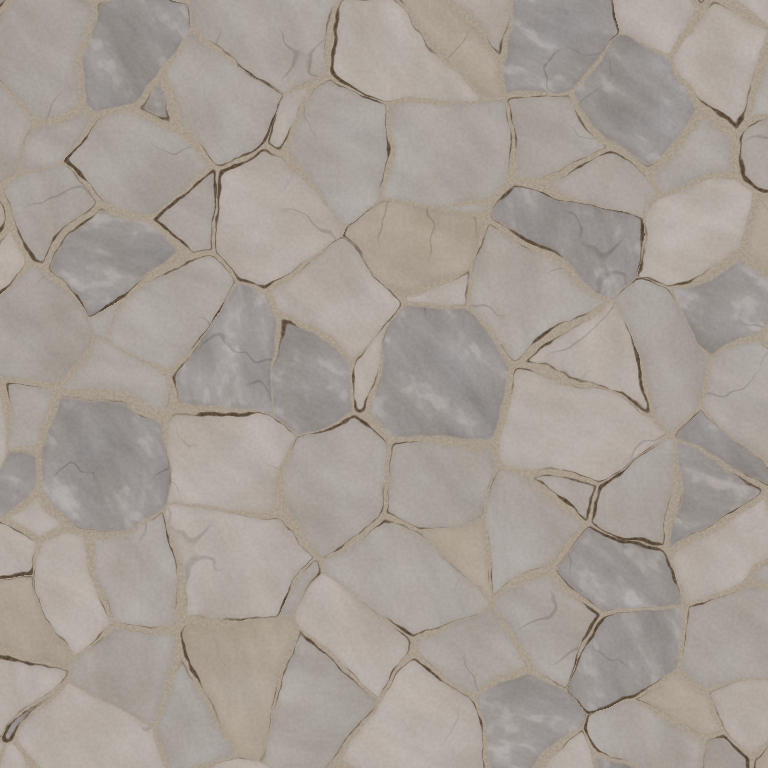
Reproduce this texture procedurally as a WebGL 2 fragment shader.

```glsl
#version 300 es
precision highp float;
// Irregular flagstone paving: a weighted Voronoi diagram gives straight-sided
// stones of mixed size, set in sandy mortar with thin dark gaps along some edges.
// Gradient noise supplies diagonal veins, stains, hairlines and grain.

uniform vec2 u_resolution;
out vec4 fragColor;

vec3 hash3(vec2 p) {
  vec3 q = fract(p.xyx * vec3(0.1031, 0.1030, 0.0973));
  q += dot(q, q.yxz + 33.33);
  return fract((q.xxy + q.yzz) * q.zyx);
}

float cornerSlope(vec2 cell, vec2 offset) {
  float angle = 6.2832 * hash3(cell).x;
  return dot(vec2(cos(angle), sin(angle)), offset);
}

// Gradient noise, roughly -0.6 to 0.6
float noise(vec2 p) {
  vec2 i = floor(p), f = p - i;
  vec2 u = f * f * f * (f * (f * 6.0 - 15.0) + 10.0);
  vec2 e = vec2(1.0, 0.0);
  return mix(mix(cornerSlope(i, f), cornerSlope(i + e, f - e), u.x),
             mix(cornerSlope(i + e.yx, f - e.yx), cornerSlope(i + 1.0, f - 1.0), u.x), u.y);
}

float fbm(vec2 p) {
  float sum = 0.0, amp = 0.6;
  for (int i = 0; i < 4; i++) {
    sum += amp * noise(p);
    p = mat2(1.6, 1.2, -1.2, 1.6) * p + 17.3;
    amp *= 0.55;
  }
  return sum;
}

// Stone centre in xy, size weight in z
vec3 site(vec2 cell) {
  vec3 h = hash3(cell + 41.0);
  return vec3(cell + 0.5 + 1.05 * (h.xy - 0.5), 0.62 * h.z);
}

float power(vec2 p, vec3 s) {
  return dot(p - s.xy, p - s.xy) - s.z;
}

// Returns the stone's cell in xy and the distance to its slightly rounded edge in z
vec3 paving(vec2 p) {
  vec2 base = floor(p), id = base;
  float best = 1e3;
  for (int k = 0; k < 25; k++) {
    vec2 cell = base + vec2(k % 5 - 2, k / 5 - 2);
    float d = power(p, site(cell));
    if (d < best) { best = d; id = cell; }
  }
  vec3 own = site(id);
  float edge = 1.0;
  for (int k = 0; k < 49; k++) {
    vec2 cell = base + vec2(k % 7 - 3, k / 7 - 3);
    if (cell == id) continue;
    vec3 s = site(cell);
    float d = (power(p, s) - best) / (2.0 * length(s.xy - own.xy));
    float blend = max(0.04 - abs(edge - d), 0.0) / 0.04;
    edge = min(edge, d) - 0.01 * blend * blend;
  }
  return vec3(id, edge);
}

vec3 stoneColor(vec2 p, vec2 id) {
  vec3 h = hash3(id + 7.0);
  vec2 q = p + 20.0 * h.yz;
  float slate = 1.0 - step(0.27, h.x);
  vec3 color = slate > 0.5 ? vec3(0.595, 0.573, 0.561)
             : h.x < 0.65 ? vec3(0.658, 0.631, 0.604)
             : h.x < 0.91 ? vec3(0.701, 0.667, 0.637) : vec3(0.670, 0.626, 0.570);
  color += 0.02 * (h.y - 0.5);

  // Veins run down to the right, turned on each stone
  float angle = -0.85 + 1.3 * (h.z - 0.5);
  vec2 along = vec2(cos(angle), sin(angle));
  float vein = fbm(vec2(dot(q, along) * 0.9, dot(q, vec2(-along.y, along.x)) * 2.8));
  color += vein * mix(0.06, 0.12, slate) * vec3(1.0, 0.97, 0.94);
  color += smoothstep(0.1, 0.4, vein + 0.5 * noise(q * 7.0)) * slate * 0.045;

  // Warm stains, hairline cracks and grain
  color += fbm(q * 1.1 + 9.0) * vec3(0.05, 0.062, 0.08);
  float hairline = 1.0 - smoothstep(0.003, 0.016, abs(noise(q * 0.9 + 0.08 * noise(q * 5.0))));
  color -= 0.07 * hairline * smoothstep(0.1, 0.3, noise(q * 0.9 + 31.0));
  return color + 0.025 * noise(q * 22.0) + 0.015 * noise(q * 50.0);
}

void main() {
  vec2 p = gl_FragCoord.xy / u_resolution.y * 9.2 + 3.0;
  float pixel = 9.2 / u_resolution.y;
  vec2 warp = vec2(noise(p * 1.2), noise(p * 1.2 + 50.0)) * 0.18
            + vec2(noise(p * 5.0), noise(p * 5.0 + 80.0)) * 0.03;
  vec3 cell = paving(p + warp);
  float edge = cell.z + 0.008 * noise(p * 14.0);

  // Mortar joints, from wide bands down to tight seams
  float width = max(0.036 + 0.08 * noise(p * 0.9 + 12.0), 0.008);
  float soft = max(pixel, 0.016);
  float joint = 1.0 - smoothstep(width - soft, width + soft, edge);
  vec3 mortar = vec3(0.652, 0.603, 0.543) + 0.05 * noise(p * 26.0) + 0.05 * noise(p * 55.0);
  vec3 color = stoneColor(p, cell.xy);
  color *= 1.0 - 0.03 * (1.0 - smoothstep(width, width + 0.08, edge));
  color = mix(color, mortar, joint * 0.92);

  // Thin broken seams at the stone rim, opening into dark gaps in a few places
  float patchy = noise(p * 0.6 + hash3(cell.xy).xy * 2.0) + 0.25 * noise(p * 3.5);
  float seam = smoothstep(0.0, 0.25, patchy);
  float open = smoothstep(0.22, 0.42, patchy);
  float gapWidth = 0.002 + 0.016 * open + 0.012 * noise(p * 8.0);
  float gap = 1.0 - smoothstep(gapWidth - soft * 0.6, gapWidth + soft * 0.8, abs(edge - width * 0.8));
  vec3 gapColor = vec3(0.39, 0.33, 0.27) - 0.07 * open + 0.12 * noise(p * 25.0);
  color = mix(color, gapColor, gap * seam * 0.9);

  fragColor = vec4(color, 1.0);
}
```
